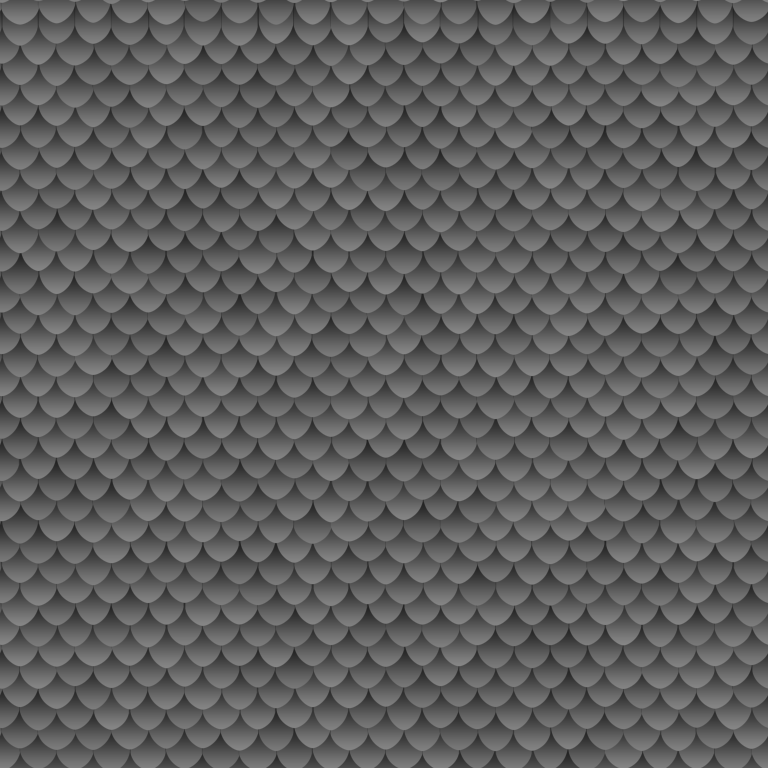
This pattern is drawn by a Shadertoy shader. Its source:

```glsl
// Overlapping grey scales with rounded tips, shaded from dark roots to pale tips.
#define COLS 21.0
#define ROWS 37.0
#define OFFSET vec2(0.05, 0.12)
#define TIP_GREY 0.50
#define ROOT_GREY 0.15
#define GREY_JITTER 0.06
#define SIZE_JITTER 0.10
#define DROP_JITTER 0.16
#define SHOULDER 0.92
#define SEAM_WIDTH 0.035
#define SEAM_DARK 0.22

vec3 hash3(vec2 p) {
    vec3 q = fract(vec3(p.xyx) * vec3(0.1031, 0.1030, 0.0973));
    q += dot(q, q.yxz + 33.33);
    return fract((q.xxy + q.yzz) * q.zyx);
}

// Alternate rows shift by half a scale; the odd row count leaves one
// pair of aligned rows near the top.
float rowShift(float row) {
    float m = mod(row, ROWS);
    return m < 2.0 ? 0.5 * m : 0.5 * (1.0 - mod(m, 2.0));
}

// Rise of the lower edge above the tip; x runs from 0 at centre to 1 at the side.
float edgeRise(float x) {
    return 0.72 * pow(x, 1.75) + 0.28 * pow(x, 8.0);
}

float edgeSlope(float x) {
    return 1.26 * pow(x, 0.75) + 2.24 * pow(x, 7.0);
}

// Grey in x, coverage in y.
vec2 scaleLayer(vec2 p, float row, float col, float shift, float pixel) {
    vec3 rnd = hash3(vec2(mod(col, COLS), mod(row, ROWS)) + 7.0);
    float halfWidth = 0.5 * (1.0 + SIZE_JITTER * (rnd.x - 0.4));
    float side = abs(p.x - col - shift);
    float x = min(side / halfWidth, 1.0);
    float above = row - p.y + DROP_JITTER * (rnd.y - 0.5);
    float height = SHOULDER * (0.88 + 0.24 * rnd.z);

    // Distance to the outline, in row heights
    float slope = height * edgeSlope(x) / halfWidth * COLS / ROWS;
    float tipDist = (above - height * edgeRise(x)) / sqrt(1.0 + slope * slope);
    float sideDist = (halfWidth - side) * ROWS / COLS;
    float cover = smoothstep(-pixel, pixel, min(tipDist, sideDist));

    // Shading from tip to root, with a dark seam along the sides
    float t = clamp(above * 0.5, 0.0, 1.0);
    float grey = mix(TIP_GREY, ROOT_GREY, mix(t, smoothstep(0.0, 1.0, t), 0.5));
    grey += GREY_JITTER * (fract(rnd.x * 7.0 + rnd.z * 3.0) - 0.5);
    float seam = 1.0 - smoothstep(0.0, SEAM_WIDTH, halfWidth - side);
    return vec2(grey * (1.0 - SEAM_DARK * seam), cover);
}

void mainImage(out vec4 fragColor, in vec2 fragCoord) {
    vec2 uv = fragCoord / iResolution.xy;
    vec2 p = vec2(uv.x, 1.0 - uv.y) * vec2(COLS, ROWS) - OFFSET;
    float pixel = 0.75 * ROWS / iResolution.y;
    float grey = ROOT_GREY;

    // Paint from the lower rows upward so each row overlaps the one below
    for (int i = 4; i >= 0; i--) {
        float row = floor(p.y) + float(i);
        float shift = rowShift(row);
        float nearest = floor(p.x - shift + 0.5);
        for (int j = -1; j <= 1; j++) {
            vec2 layer = scaleLayer(p, row, nearest + float(j), shift, pixel);
            grey = mix(grey, layer.x, layer.y);
        }
    }
    fragColor = vec4(vec3(grey), 1.0);
}
```
